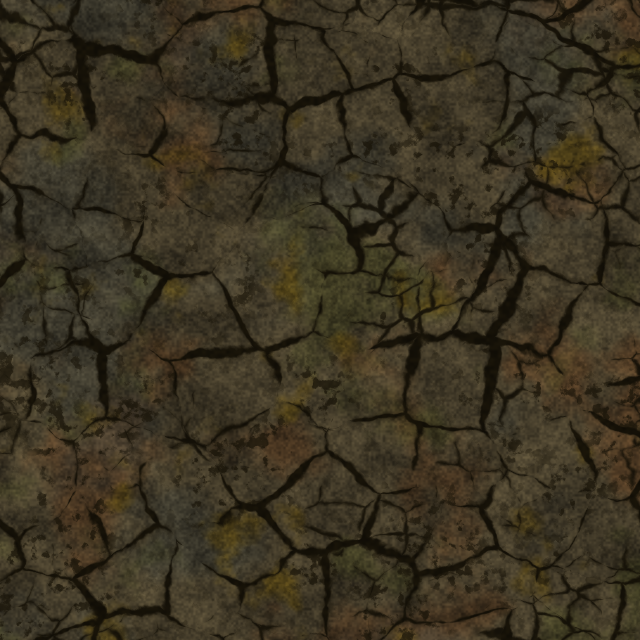
Give the GLSL for this texture, as a WebGL 2 fragment shader.

```glsl
#version 300 es
precision highp float;
// Dark weathered stone ground: irregular slabs, broken cracks, grit and faint mineral stains.

uniform vec2 u_resolution;
out vec4 fragColor;

const vec3 STONE = vec3(0.268, 0.236, 0.165);
const vec3 CRACK = vec3(0.068, 0.054, 0.022);
const vec3 OCHRE = vec3(0.34, 0.27, 0.07);
const vec3 RUST  = vec3(0.36, 0.21, 0.10);
const vec3 SLATE = vec3(0.19, 0.20, 0.18);
const vec3 MOSS  = vec3(0.24, 0.25, 0.11);

// Integer hash giving two values in 0..1
vec2 hash2(vec2 cell, float seed) {
    uvec2 v = uvec2(ivec2(cell) + ivec2(int(seed) * 57 + 4096));
    v = v * 1664525u + 1013904223u;
    v.x += v.y * 1664525u;
    v.y += v.x * 1664525u;
    v ^= v >> 16u;
    v.x += v.y * 1664525u;
    v.y += v.x * 1664525u;
    v ^= v >> 16u;
    return vec2(v & 65535u) / 65535.0;
}

float noise(vec2 p, float seed) {
    vec2 i = floor(p), f = fract(p);
    f = f * f * (3.0 - 2.0 * f);
    float low  = mix(hash2(i, seed).x, hash2(i + vec2(1, 0), seed).x, f.x);
    float high = mix(hash2(i + vec2(0, 1), seed).x, hash2(i + vec2(1, 1), seed).x, f.x);
    return mix(low, high, f.y);
}

float fbm(vec2 p, float seed) {
    float sum = 0.0, amp = 0.5;
    for (int k = 0; k < 5; k++) {
        sum += amp * noise(p, seed + float(k));
        p = mat2(1.6, 1.2, -1.2, 1.6) * p + 3.7;
        amp *= 0.5;
    }
    return sum / 0.97;
}

vec2 warp(vec2 p, float freq, float amount, float seed) {
    return p + amount * (vec2(fbm(p * freq, seed), fbm(p * freq, seed + 9.0)) - 0.5);
}

// Cellular slabs: x = distance to nearest border in cells, yz = slab random values
vec3 slabs(vec2 p, float seed) {
    vec2 home = floor(p), nearest = vec2(0), nearCell = vec2(0);
    float best = 1e3;
    for (int y = -1; y <= 1; y++)
    for (int x = -1; x <= 1; x++) {
        vec2 cell = home + vec2(x, y);
        vec2 r = cell + 0.06 + 0.88 * hash2(cell, seed) - p;
        float d = dot(r, r);
        if (d < best) { best = d; nearest = r; nearCell = cell; }
    }
    float border = 1e3;
    for (int y = -2; y <= 2; y++)
    for (int x = -2; x <= 2; x++) {
        vec2 cell = nearCell + vec2(x, y);
        vec2 r = cell + 0.06 + 0.88 * hash2(cell, seed) - p;
        vec2 gap = r - nearest;
        if (dot(gap, gap) > 1e-4) border = min(border, dot(0.5 * (r + nearest), normalize(gap)));
    }
    return vec3(border, hash2(nearCell, seed + 5.0));
}

// Coverage of a crack whose half width may drop below zero, where it closes
float crackMask(float dist, float halfWidth, float soft) {
    return (1.0 - smoothstep(-soft, soft, dist - halfWidth)) * smoothstep(-0.0012, 0.0008, halfWidth);
}

vec3 stain(vec3 base, vec3 tint, vec2 p, float threshold, float strength, float seed) {
    return mix(base, tint, strength * smoothstep(threshold, threshold + 0.2, fbm(p, seed)));
}

void main() {
    vec2 uv = gl_FragCoord.xy / min(u_resolution.x, u_resolution.y);
    float soft = 0.0012 + 0.8 / u_resolution.y;

    // Slab layout at two sizes, with ragged borders
    vec2 p = warp(warp(uv, 5.0, 0.09, 11.0), 32.0, 0.017, 31.0);
    vec2 bigScale = vec2(7.5, 9.0), smallScale = vec2(15.0, 18.0);
    vec3 big = slabs(p * bigScale, 1.0);
    vec3 small = slabs(p * smallScale + 20.0, 2.0);
    float bigDist = big.x / 8.2, smallDist = small.x / 16.5;

    // Cracks open and close along their length
    float opening = fbm(uv * 13.0, 51.0);
    float ragged = noise(uv * 110.0, 61.0) - 0.5;
    float bigWidth = 0.021 * (opening - 0.38) + 0.0022 * ragged;
    float smallWidth = 0.022 * (fbm(uv * 10.0, 71.0) - 0.53) + 0.002 * ragged;
    float crack = max(crackMask(bigDist, bigWidth, soft), 0.9 * crackMask(smallDist, smallWidth, soft));
    float shade = (1.0 - smoothstep(0.0, 0.013, bigDist)) * smoothstep(0.28, 0.62, opening);
    shade = max(shade, (1.0 - smoothstep(0.0, 0.008, smallDist)) * smoothstep(-0.002, 0.003, smallWidth));

    // Stone tone: slab, mottling and grain
    float tone = 1.0 + 0.15 * (big.y - 0.5) + 0.09 * (small.y - 0.5);
    tone += 0.75 * (fbm(uv * 22.0, 81.0) - 0.5);
    tone += 0.26 * (noise(uv * 130.0, 91.0) - 0.5) + 0.34 * (noise(uv * 270.0, 92.0) - 0.5);

    // Mineral stains in scattered patches
    vec3 color = STONE;
    color = stain(color, RUST, uv * 7.0, 0.54, 0.42, 101.0);
    color = stain(color, SLATE, uv * 6.0 + 8.0, 0.53, 0.45, 111.0);
    color = stain(color, MOSS, uv * 9.0 + 3.0, 0.58, 0.45, 121.0);
    color = stain(color, OCHRE, uv * 11.0 + 5.0, 0.64, 0.75, 131.0);
    color *= tone;

    // Pits gathered in rough areas, then crack shadow and crack
    float rough = smoothstep(0.44, 0.66, fbm(uv * 8.0, 141.0));
    float pits = smoothstep(0.56, 0.72, fbm(uv * 75.0, 151.0)) * (0.25 + 0.75 * rough);
    color = mix(color, CRACK * 1.4, 0.75 * pits);
    color = mix(color, CRACK * 1.5, 0.42 * shade);
    color = mix(color, CRACK * (0.8 + 0.6 * noise(uv * 160.0, 161.0)), 0.95 * crack);
    fragColor = vec4(color, 1.0);
}
```
